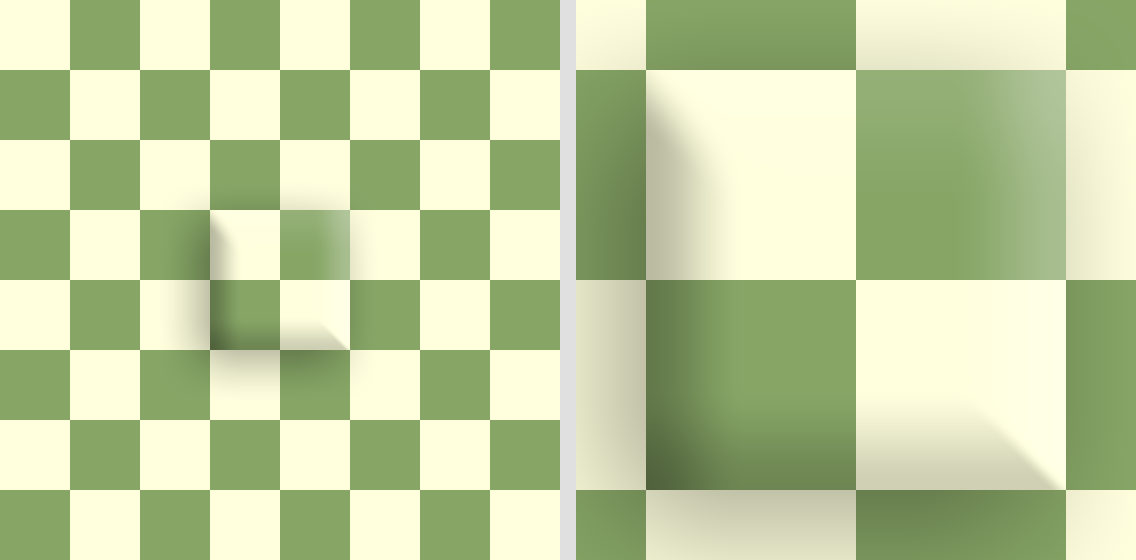
Left, the full canvas; right, a detail of the centre.
Give the GLSL for this pattern, as a Shadertoy shader.

```glsl
// Checkerboard of whole cells, box-filtered over one pixel
vec3 checkerboard(vec2 cell, vec2 pixel) {
    vec2 wave = clamp(sin(3.14159 * cell) * 2.0 / (3.14159 * pixel), -1.0, 1.0);
    return mix(vec3(1.0, 1.0, 0.87), vec3(0.53, 0.65, 0.40), 0.5 + 0.5 * wave.x * wave.y);
}

// Soft shadow of a square, shifted down and to the left
float dropShadow(vec2 q) {
    vec2 cover = smoothstep(-0.62, 0.62, 1.0 - abs(q + 0.17));
    return 0.34 * cover.x * cover.y;
}

// Fades from 1 at an edge to 0 at the given reach
float falloff(float distanceIn, float reach) {
    return 1.0 - smoothstep(0.0, reach, distanceIn);
}

// Mitred bevel: shade at left and bottom, light at right and top
vec3 bevel(vec3 color, vec2 q) {
    vec2 nearLow = 1.0 + q;
    vec2 nearHigh = 1.0 - q;
    float leftShade = 0.27 * falloff(nearLow.x, 0.48)
                    * smoothstep(-0.1, 0.3, nearHigh.y - nearLow.x);
    float bottomShade = 0.19 * falloff(nearLow.y, 0.5)
                      * smoothstep(-0.03, 0.08, nearHigh.x - nearLow.y);
    float rightLight = 0.27 * falloff(nearHigh.x, 0.55)
                     * smoothstep(-0.05, 0.1, nearLow.y - nearHigh.x);
    float topLight = 0.11 * falloff(nearHigh.y, 0.65)
                   * smoothstep(-0.1, 0.2, nearLow.x - nearHigh.y);
    color *= (1.0 - leftShade) * (1.0 - bottomShade);
    return mix(color, vec3(1.0), 1.0 - (1.0 - rightLight) * (1.0 - topLight));
}

void mainImage(out vec4 fragColor, in vec2 fragCoord) {
    vec2 cell = 8.0 * fragCoord / iResolution.xy;
    vec2 pixel = 8.0 / iResolution.xy;
    vec3 board = checkerboard(cell, pixel);

    // Raised block over the four central cells
    vec2 q = cell - 4.0;
    vec2 inside = clamp((1.0 - abs(q)) / pixel + 0.5, 0.0, 1.0);
    vec3 ground = board * (1.0 - dropShadow(q));
    fragColor = vec4(mix(ground, bevel(board, q), inside.x * inside.y), 1.0);
}
```
